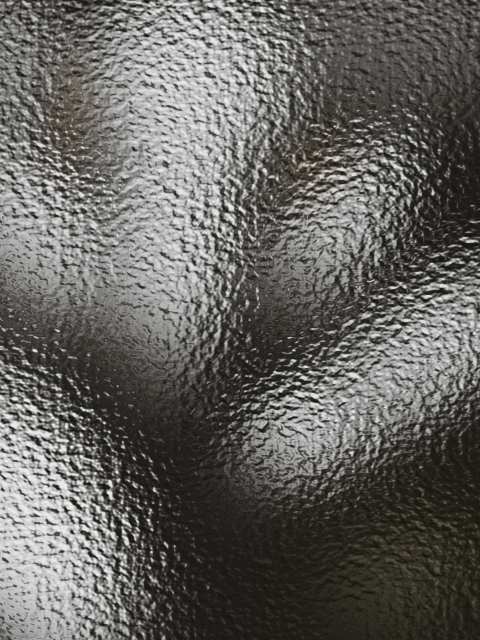
Write a Shadertoy shader that draws this texture.

```glsl
// Pebbled, rippled glass with blurred daylight shapes glowing through it.

const vec3 SHADOW = vec3(0.090, 0.087, 0.072);
const vec3 GLOW = vec3(0.95, 0.95, 0.955);
const vec3 RUST = vec3(1.12, 0.97, 0.80);
const vec3 OLIVE = vec3(1.04, 1.01, 0.86);

// Light shapes: centre and the two radii, in canvas heights
const int LIGHTS = 11;
const vec4 SHAPE[LIGHTS] = vec4[LIGHTS](
    vec4(0.29, 0.87, 0.16, 0.16), vec4(0.27, 0.63, 0.20, 0.095),
    vec4(0.05, 0.64, 0.16, 0.10), vec4(0.53, 0.65, 0.15, 0.075),
    vec4(0.60, 0.40, 0.22, 0.085), vec4(0.03, 0.18, 0.24, 0.13),
    vec4(0.72, 0.49, 0.13, 0.09), vec4(0.46, 0.32, 0.08, 0.065),
    vec4(0.01, 0.90, 0.14, 0.08), vec4(0.62, 0.96, 0.24, 0.14),
    vec4(0.63, 0.10, 0.12, 0.09));
// Their tilt in radians and their brightness
const vec2 TILT_POWER[LIGHTS] = vec2[LIGHTS](
    vec2(0.0, 0.80), vec2(1.5, 0.76), vec2(-0.9, 0.66), vec2(0.9, 0.62),
    vec2(0.6, 0.56), vec2(-1.15, 1.0), vec2(0.6, 0.36), vec2(0.5, 0.50),
    vec2(1.5, 0.38), vec2(0.0, 0.22), vec2(0.5, 0.08));

vec2 hash2(vec2 cell) {
    vec2 k = vec2(dot(cell, vec2(127.1, 311.7)), dot(cell, vec2(269.5, 183.3)));
    return fract(sin(k) * 43758.5);
}

// Cellular noise: one smooth round bump per jittered cell
float bumps(vec2 q) {
    vec2 cell = floor(q);
    float height = 0.0;
    for (int y = -1; y <= 1; y++)
    for (int x = -1; x <= 1; x++) {
        vec2 c = cell + vec2(x, y);
        vec2 d = c + 0.1 + 0.8 * hash2(c) - q;
        height += exp(-4.0 * dot(d, d));
    }
    return height;
}

// Layered sines that keep the grain from lining up
vec2 sway(vec2 p) {
    return 0.0025 * sin(p.yx * vec2(23.0, 29.0) + sin(p * 13.0))
         + 0.0005 * sin(p.yx * vec2(97.0, 83.0) + p * 41.0);
}

// Glass surface: pebbles, fine crinkles and upright streaks
float relief(vec2 p) {
    vec2 q = p + sway(p);
    return bumps(q * vec2(84.0, 100.0))
         + 0.36 * bumps(q * vec2(165.0, 195.0) + 7.3)
         + 0.45 * bumps(q * vec2(76.0, 22.0) + 31.7);
}

vec2 reliefSlope(vec2 p, float stepSize, float grain) {
    float here = relief(p);
    vec2 ahead = vec2(relief(p + vec2(stepSize, 0.0)),
                      relief(p + vec2(0.0, stepSize)));
    return (ahead - here) / (stepSize * grain);
}

// Soft tilted ellipse: 1 in its heart, fading to 0
float softEllipse(vec2 p, vec4 shape, float tilt) {
    vec2 d = p - shape.xy;
    float c = cos(tilt), s = sin(tilt);
    d = vec2(c * d.x + s * d.y, c * d.y - s * d.x) / shape.zw;
    return exp(-pow(dot(d, d), 1.45));
}

// Blurred scene behind the glass
float backlight(vec2 p) {
    float dark = 1.0;
    for (int i = 0; i < LIGHTS; i++)
        dark *= 1.0 - TILT_POWER[i].y * softEllipse(p, SHAPE[i], TILT_POWER[i].x);
    return 1.0 - dark;
}

// Rolls bright tones off softly below white
float shoulder(float tone) {
    return 0.97 * tanh(1.32 * max(tone, 0.0));
}

void mainImage(out vec4 fragColor, in vec2 fragCoord) {
    vec2 p = fragCoord / iResolution.y;
    vec2 slope = reliefSlope(p, 0.001, 90.0);

    // Each pebble bends the view of the scene behind
    float light = backlight(p + 0.028 * slope);

    // Surface shading, dark creases and small glints
    float facing = dot(slope, vec2(-0.58, -0.80));
    float tone = (0.025 + light) * (1.0 + 0.22 * facing);
    tone *= 1.0 - 0.42 * smoothstep(0.9, 1.9, -facing);
    tone += 0.32 * smoothstep(0.9, 2.1, facing) * (0.12 + light);
    tone = shoulder(tone);

    // Neutral highlights over warm shadows, with rusty and olive patches
    vec3 color = mix(SHADOW, GLOW, tone);
    color *= mix(vec3(1.02, 0.99, 0.96), vec3(1.0), smoothstep(0.1, 0.6, tone));
    float rust = softEllipse(p, vec4(0.49, 0.74, 0.08, 0.05), 0.9)
               + softEllipse(p, vec4(0.11, 0.82, 0.09, 0.04), 1.5);
    float olive = softEllipse(p, vec4(0.66, 0.11, 0.20, 0.14), 0.4);
    color *= mix(vec3(1.0), RUST, 0.5 * rust * (1.0 - tone));
    color *= mix(vec3(1.0), OLIVE, olive);

    fragColor = vec4(clamp(color, 0.0, 1.0), 1.0);
}
```
